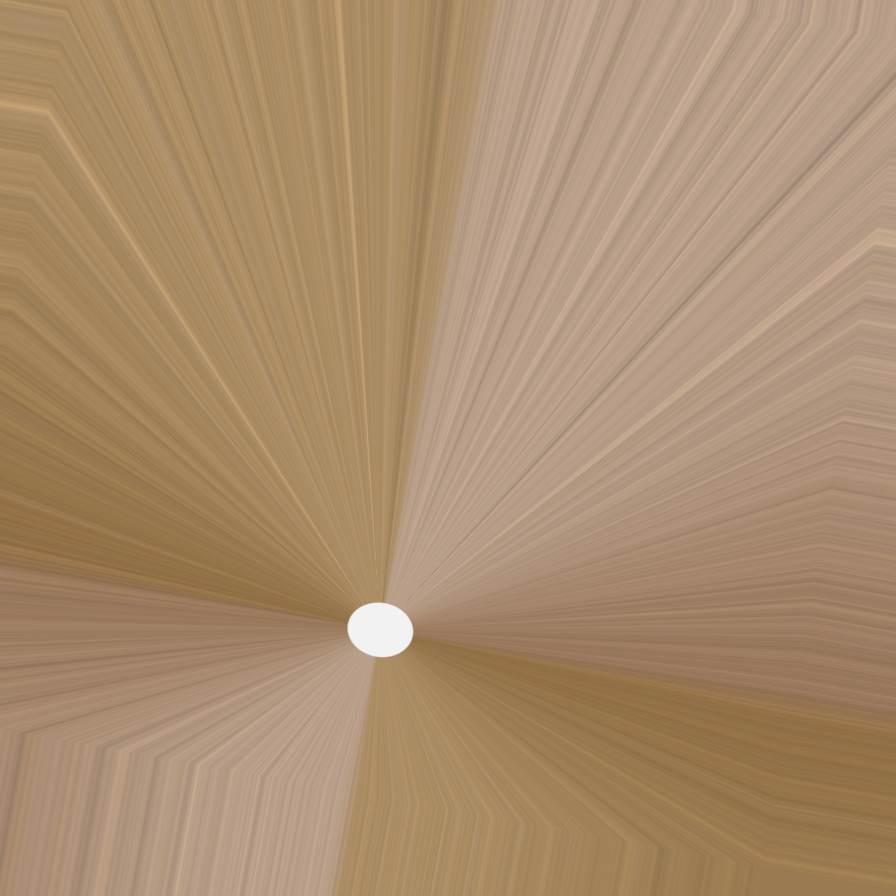
Write a Shadertoy shader that draws this background.

```glsl
// Brushed rays of rose and gold fan from a white oval and straighten beyond a tilted square.

float slope(float cell) {
    return 2.0 * fract(sin(cell * 127.1) * 43758.5) - 1.0;
}

// One-dimensional gradient noise
float noise(float x) {
    float cell = floor(x), f = x - cell;
    float blend = f * f * f * (f * (f * 6.0 - 15.0) + 10.0);
    return 2.0 * mix(slope(cell) * f, slope(cell + 1.0) * (f - 1.0), blend);
}

// Soft line at one angle
float ray(float angle, float target, float width) {
    float d = (angle - target) / width;
    return exp(-d * d);
}

void mainImage(out vec4 fragColor, in vec2 fragCoord) {
    vec2 uv = fragCoord / iResolution.xy;
    float pixel = 1.0 / iResolution.y;

    // Tilted frame: clamping to the square turns the rays parallel outside it
    float tilt = 0.178;
    mat2 toFrame = mat2(cos(tilt), sin(tilt), -sin(tilt), cos(tilt));
    vec2 squareCenter = toFrame * vec2(0.4745, 0.5755);
    vec2 hub = toFrame * vec2(0.4245, 0.297);
    vec2 p = toFrame * uv;
    vec2 held = clamp(p, squareCenter - 0.467, squareCenter + 0.467) - hub;
    float angle = atan(held.y, held.x);
    float footprint = pixel / max(length(held), 0.01);

    // Opposite quadrants share a hue and darken toward the horizontal axis
    float light = smoothstep(0.0, 0.9, abs(sin(angle)));
    float rose = smoothstep(-0.12, 0.12, sin(2.0 * angle));
    rose = clamp(rose + 0.28 * noise(angle * 31.0 + 7.3), 0.0, 1.0);
    vec3 gold = mix(vec3(0.57, 0.44, 0.27), vec3(0.67, 0.55, 0.39), light);
    vec3 pink = mix(vec3(0.60, 0.47, 0.365), vec3(0.725, 0.625, 0.54), light);
    vec3 color = mix(gold, pink, rose);

    // Fine streaks, each octave fading where it becomes too thin to resolve
    float streak = 0.0, frequency = 24.0;
    for (int i = 0; i < 5; i++) {
        float resolved = 1.0 - smoothstep(0.3, 1.1, frequency * footprint);
        streak += resolved * noise(angle * frequency + float(i) * 17.7);
        frequency *= 2.1;
    }
    color *= 1.0 + 0.052 * streak;

    // A few stronger lines
    float accent = 0.10 * ray(angle, 2.32, 0.005) + 0.10 * ray(angle, 1.815, 0.004);
    accent -= 0.16 * ray(angle, 1.0, 0.004) + 0.07 * ray(angle, 1.653, 0.022);
    color *= 1.0 + accent;

    // White oval at the hub
    float oval = (length((p - hub) / vec2(0.0368, 0.0302)) - 1.0) * 0.033;
    color = mix(color, vec3(0.95), 1.0 - smoothstep(-pixel, pixel, oval));

    fragColor = vec4(color, 1.0);
}
```
